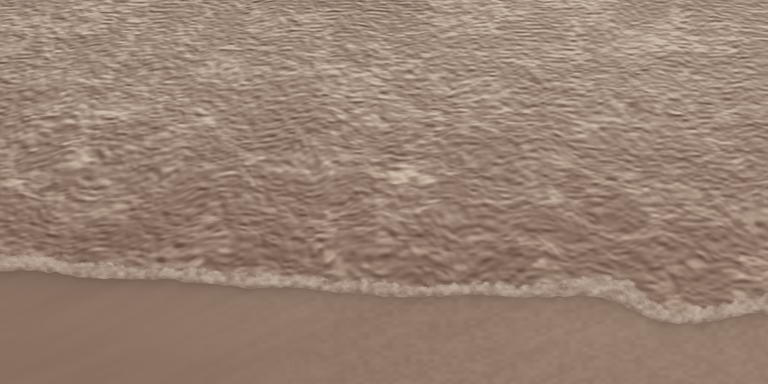
Reproduce this texture procedurally as a Shadertoy shader.

```glsl
float hash(vec2 p) {
    return fract(sin(dot(p, vec2(127.1, 311.7))) * 43758.5);
}

float noise(vec2 p) {
    vec2 i = floor(p), f = fract(p);
    f = f * f * (3.0 - 2.0 * f);
    return mix(mix(hash(i), hash(i + vec2(1, 0)), f.x),
               mix(hash(i + vec2(0, 1)), hash(i + vec2(1, 1)), f.x), f.y);
}

float fbm(vec2 p) {
    float sum = 0.0, amp = 0.5;
    for (int i = 0; i < 4; i++) {
        sum += amp * noise(p);
        p = mat2(1.6, 0.9, -0.9, 1.6) * p + 7.3;
        amp *= 0.5;
    }
    return sum / 0.9375;
}

// Sharp-crested wavelets
float ripples(vec2 p) {
    p += 0.8 * vec2(noise(p * 0.4), noise(p * 0.4 + 19.0));
    float crest = 1.0 - abs(2.0 * noise(p * 0.7) - 1.0);
    return 0.3 * crest + 0.35 * noise(p * 1.3 + 5.0) + 0.35 * noise(p * 2.3);
}

// Lower edge of the surf
float shoreline(float x) {
    return 0.297 - 0.066 * min(x, 1.05)
        - 0.066 * smoothstep(1.54, 1.75, x) + 0.022 * smoothstep(1.8, 2.0, x)
        + 0.003 * sin(x * 17.0) + 0.006 * (noise(vec2(x * 14.0, 3.0)) - 0.5);
}

float surfWidth(float x) {
    return 0.031 + 0.035 * exp(-pow((x - 1.61) / 0.09, 2.0))
        + 0.014 * exp(-x * 9.0) + 0.016 * smoothstep(1.75, 2.0, x)
        + 0.012 * (noise(vec2(x * 20.0, 8.0)) - 0.4);
}

// Drifting band of foam between two points
float streak(vec2 p, vec2 a, vec2 b, float width) {
    vec2 ab = b - a;
    float t = clamp(dot(p - a, ab) / dot(ab, ab), 0.0, 1.0);
    float d = length((p - a - ab * t) * vec2(0.6, 1.0)) / width;
    return exp(-d * d);
}

vec3 waterColor(vec2 p) {
    // Foreshortened surface coordinates
    float depth = 1.0 / (2.4 - p.y);
    vec2 surface = vec2((p.x - 1.0) * depth * 52.0, depth * 210.0);
    surface.y += 2.5 * (fbm(p * vec2(5.0, 8.0)) - 0.5);
    float relief = ripples(surface) - ripples(surface + vec2(0.1, 0.45));
    vec2 chop = surface * vec2(1.7, 2.0) + 40.0;
    float grain = noise(chop) - noise(chop + vec2(0.25, 0.8));

    // Thin wisps of foam, broken up by the chop
    vec2 warped = surface * vec2(0.18, 0.19);
    warped += 1.1 * vec2(fbm(warped), fbm(warped + 31.0));
    float wisp = 1.0 - abs(2.0 * fbm(warped) - 1.0) * 4.0;
    float fleck = smoothstep(0.2, 0.8, noise(surface * vec2(1.4, 1.7)));
    float lace = smoothstep(0.0, 0.7, wisp) * fleck;
    vec2 drift = p + 0.07 * (vec2(fbm(p * 11.0), fbm(p * 11.0 + 13.0)) - 0.5);
    float bands = streak(drift, vec2(0.02, 0.51), vec2(0.56, 0.69), 0.013)
        + streak(drift, vec2(0.0, 0.65), vec2(0.4, 0.73), 0.011)
        + streak(drift, vec2(0.7, 0.57), vec2(1.1, 0.53), 0.014)
        + streak(drift, vec2(1.0, 0.48), vec2(1.12, 0.63), 0.016)
        + streak(drift, vec2(1.32, 0.46), vec2(1.46, 0.51), 0.013)
        + streak(drift, vec2(0.14, 0.35), vec2(0.3, 0.36), 0.009);

    // Sky sheen toward the top and right
    float height = smoothstep(0.2, 0.95, p.y);
    vec2 glint = (p - vec2(1.68, 0.89)) * vec2(10.0, 35.0);
    float tone = 0.17 + 0.34 * height + 0.06 * p.x + 0.2 * exp(-dot(glint, glint))
        + 0.2 * (fbm(p * vec2(4.0, 14.0) + 4.0) - 0.5)
        + relief * mix(0.85, 0.95, height) + grain * mix(0.28, 0.5, height)
        + 0.32 * lace + 0.32 * bands * (0.3 + 0.7 * fleck);
    vec3 color = mix(vec3(0.44, 0.352, 0.305), vec3(0.75, 0.68, 0.615), clamp(tone, -0.15, 1.15));
    return color + vec3(0.01, -0.003, -0.007) * (1.0 - height);
}

vec3 sandColor(vec2 p, float below) {
    vec3 color = mix(vec3(0.545, 0.453, 0.393), vec3(0.585, 0.492, 0.427),
                     smoothstep(0.1, 1.5, p.x));
    // Brushed drainage lines and grain
    float along = dot(p, vec2(0.9, 0.42)), across = dot(p, vec2(-0.42, 0.9));
    color += 0.03 * (fbm(vec2(along * 4.0, across * 45.0)) - 0.5);
    color += 0.04 * (noise(p * vec2(65.0, 100.0)) - 0.5) * smoothstep(0.3, 1.2, p.x);
    color += 0.04 * (fbm(p * vec2(2.5, 7.0)) - 0.5);
    // Wet margin under the surf
    return color * (1.0 - 0.16 * exp(-below * 60.0));
}

void mainImage(out vec4 fragColor, in vec2 fragCoord) {
    vec2 p = fragCoord / iResolution.y;
    p.x *= 2.0 * iResolution.y / iResolution.x;
    float pixel = 1.0 / iResolution.y;
    float above = p.y - shoreline(p.x);
    above += 0.006 * (noise(p * 55.0) - 0.5);
    float width = surfWidth(p.x);
    vec3 color = mix(sandColor(p, max(-above, 0.0)), waterColor(p),
                     smoothstep(-pixel, pixel, above));

    // Bubbly surf, shaded along its lower lip
    float bubbles = fbm(p * vec2(60.0, 80.0));
    float ragged = width + 0.024 * (bubbles - 0.5);
    float surf = smoothstep(-pixel, pixel, above)
        * (1.0 - smoothstep(ragged - 0.007, ragged + 0.007, above));
    vec3 foam = mix(vec3(0.53, 0.44, 0.38), vec3(0.75, 0.68, 0.62),
                    clamp(0.25 + 0.4 * smoothstep(0.0, 0.016, above)
                          + 1.3 * (bubbles - 0.5), 0.0, 1.0));
    color = mix(color, foam, surf * 0.92);
    fragColor = vec4(color, 1.0);
}
```
